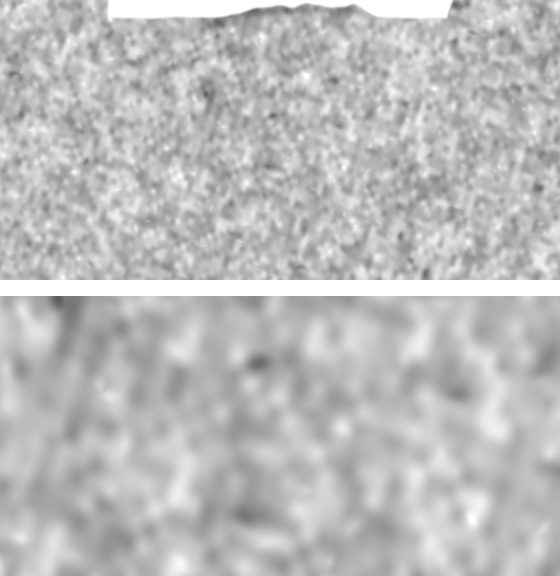
Top: the whole. Bottom: its middle third, enlarged.
Write a Shadertoy shader that draws this texture.

```glsl
const float BASE_GREY = 0.735;
const float FINE_SCALE = 50.0;
const float MID_SCALE = 27.0;
const float BROAD_SCALE = 7.0;
const float FINE_CONTRAST = 0.24;
const float MID_CONTRAST = 0.22;
const float BROAD_CONTRAST = 0.06;
const float DARK_GRID = 8.0;
const float DARK_DEPTH = 0.21;
const float BRIGHT_GRID = 15.0;
const float BRIGHT_GAIN = 0.13;
const float GAP_LEFT = 0.385;
const float GAP_RIGHT = 1.595;
const float GAP_FLOOR = 0.936;
const float HUMP_HEIGHT = 0.046;
const float EDGE_SOFTNESS = 0.007;
const float RIM_DEPTH = 0.24;

float hash(vec2 cell) {
    vec3 q = fract(vec3(cell.xyx) * 0.1031);
    q += dot(q, q.yzx + 33.33);
    return fract((q.x + q.y) * q.z);
}

float valueNoise(vec2 p) {
    vec2 cell = floor(p);
    vec2 f = fract(p);
    vec2 u = f * f * (3.0 - 2.0 * f);
    float low = mix(hash(cell), hash(cell + vec2(1.0, 0.0)), u.x);
    float high = mix(hash(cell + vec2(0.0, 1.0)), hash(cell + 1.0), u.x);
    return mix(low, high, u.y);
}

vec2 rotate(vec2 p, float angle) {
    float c = cos(angle);
    float s = sin(angle);
    return vec2(c * p.x - s * p.y, s * p.x + c * p.y);
}

// Soft ellipses, one at most per cell, with random size and direction
float flecks(vec2 p, float density, vec2 radius, float seed) {
    vec2 home = floor(p);
    float strongest = 0.0;
    for (int j = -1; j <= 1; j++) {
        for (int i = -1; i <= 1; i++) {
            vec2 cell = home + vec2(i, j);
            vec2 key = cell + seed;
            vec2 centre = cell + vec2(hash(key + 11.3), hash(key + 27.9));
            float size = mix(0.65, 1.25, hash(key + 43.1));
            vec2 d = rotate(p - centre, 3.1416 * hash(key + 58.7)) / (radius * size);
            float strength = mix(0.5, 1.0, hash(key + 71.2));
            float present = step(hash(key + 89.4), density);
            strongest = max(strongest, present * strength * exp(-dot(d, d)));
        }
    }
    return strongest;
}

// Mottled grey grain
float grain(vec2 p) {
    vec2 stretch = vec2(1.0, 0.85);
    float fine = valueNoise(rotate(p * stretch, 0.35) * FINE_SCALE + 40.0) - 0.5;
    float mid = valueNoise(rotate(p * stretch, -0.6) * MID_SCALE + 90.0) - 0.5;
    float broad = valueNoise(p * BROAD_SCALE + 150.0) - 0.5;
    float grey = BASE_GREY + FINE_CONTRAST * fine + MID_CONTRAST * mid + BROAD_CONTRAST * broad;
    vec2 warp = 0.008 * vec2(valueNoise(p * 40.0 + 7.0), valueNoise(p * 40.0 + 63.0));
    grey += BRIGHT_GAIN * flecks((p + warp) * BRIGHT_GRID, 0.6, vec2(0.2, 0.13), 300.0);
    grey -= DARK_DEPTH * flecks((p + warp) * DARK_GRID, 0.5, vec2(0.18, 0.1), 500.0);
    return grey;
}

void mainImage(out vec4 fragColor, in vec2 fragCoord) {
    vec2 p = fragCoord / iResolution.y;
    p.x += 1.0 - 0.5 * iResolution.x / iResolution.y;
    float grey = grain(p);

    // Ragged floor of the white gap, with a hump in its middle
    float wobble = valueNoise(vec2(p.x * 22.0, 5.0)) - 0.5;
    float hump = smoothstep(0.76, 0.98, p.x) * (1.0 - smoothstep(1.25, 1.36, p.x));
    float gapFloor = GAP_FLOOR + HUMP_HEIGHT * hump + wobble * mix(0.006, 0.02, hump);

    // Dark rim on the hump and at the upper right corner of the gap
    float below = gapFloor - p.y;
    float rimSpan = smoothstep(0.68, 0.76, p.x) * (1.0 - smoothstep(1.24, 1.34, p.x));
    float rimBreaks = mix(0.45, 1.0, valueNoise(vec2(p.x * 14.0, 31.0)));
    float rimWidth = mix(0.027, 0.016, smoothstep(0.9, 1.05, p.x));
    float rim = exp(-pow((below - 0.012) / rimWidth, 2.0)) * rimSpan * rimBreaks;
    vec2 corner = (p - vec2(1.635, 0.985)) / vec2(0.035, 0.022);
    grey -= RIM_DEPTH * max(rim, 0.9 * exp(-dot(corner, corner)));

    // White gap
    float slant = 0.35 * max(p.y - GAP_FLOOR, 0.0);
    float soft = max(EDGE_SOFTNESS, 1.0 / iResolution.y);
    float gap = smoothstep(-soft, soft, -below);
    gap *= smoothstep(-soft, soft, p.x - GAP_LEFT);
    gap *= smoothstep(-soft, soft, GAP_RIGHT + slant - p.x);

    fragColor = vec4(vec3(mix(clamp(grey, 0.0, 1.0), 1.0, gap)), 1.0);
}
```
